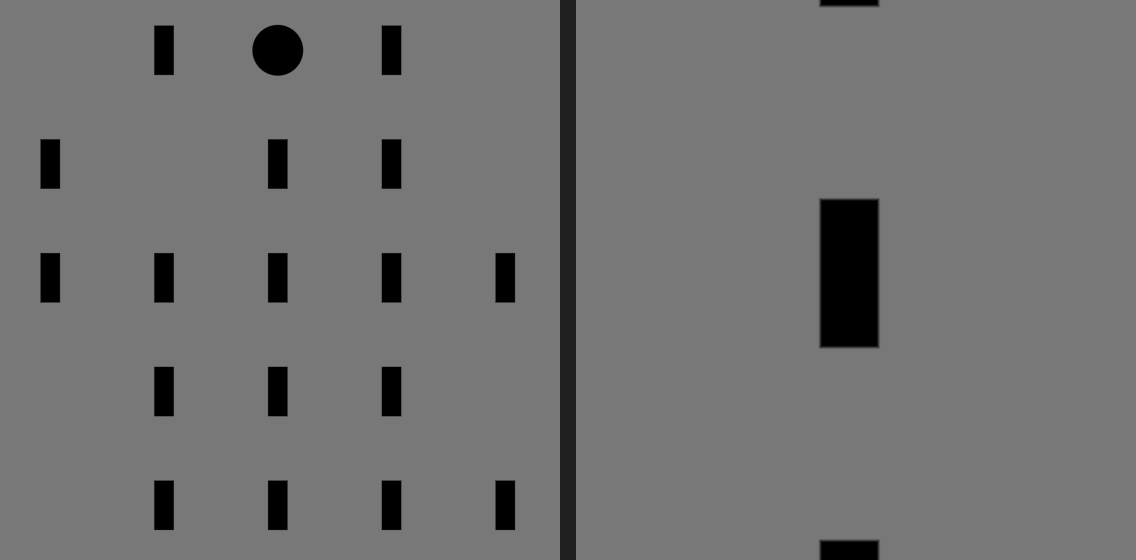
Left, the full canvas; right, a detail of the centre.
This pattern is drawn by a three.js fragment shader. Its source:

```glsl
// Five by five grid of black upright bars on grey, with some gaps and one disc.
varying vec2 vUv;

float barDistance(vec2 p, vec2 halfSize) {
  vec2 d = abs(p) - halfSize;
  return length(max(d, 0.0)) + min(max(d.x, d.y), 0.0);
}

// Occupied columns of a row, one bit per column, leftmost column lowest.
float rowMask(float row) {
  if (row < 0.5) return 30.0;
  if (row < 1.5) return 14.0;
  if (row < 2.5) return 31.0;
  if (row < 3.5) return 13.0;
  return 14.0;
}

void main() {
  // Grid cell and position relative to its centre
  float pitch = 0.203125;
  vec2 grid = (vUv - vec2(0.0898, 0.0977)) / pitch;
  vec2 cell = floor(grid + 0.5);
  vec2 p = (grid - cell) * pitch;

  // The disc takes the middle of the top row
  bool isDisc = distance(cell, vec2(2.0, 4.0)) < 0.5;
  float shape = isDisc ? length(p) - 0.0453 : barDistance(p, vec2(0.0174, 0.0441));

  // Empty cells stay plain grey
  float occupied = step(0.5, mod(floor(rowMask(cell.y) / exp2(cell.x) + 0.01), 2.0));
  float ink = occupied * (1.0 - smoothstep(-0.0014, 0.0014, shape));

  gl_FragColor = vec4(mix(vec3(0.47), vec3(0.0), ink), 1.0);
}
```
